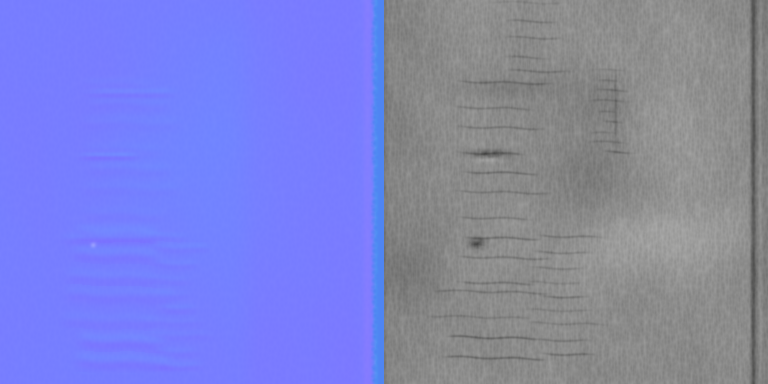
This texture map is drawn by a Shadertoy shader. Its source:

```glsl
const vec3 FLAT_NORMAL = vec3(0.47, 0.492, 1.0);
const vec3 EDGE_NORMAL = vec3(0.31, 0.52, 0.95);

float hash(vec2 p) {
    p = fract(p * vec2(0.1031, 0.1137));
    p += dot(p, p.yx + 33.33);
    return fract((p.x + p.y) * p.x * 97.3);
}

// Distance to the nearest scattered cell point
float cellular(vec2 p) {
    vec2 cell = floor(p), f = p - cell;
    float nearest = 2.0;
    for (int y = -1; y <= 1; y++)
    for (int x = -1; x <= 1; x++) {
        vec2 o = vec2(x, y);
        vec2 q = cell + o + 40.0;
        vec2 point = o + vec2(hash(q), hash(q + 71.7));
        nearest = min(nearest, length(point - f));
    }
    return nearest;
}

// Soft mottling from layered sines
float waves(vec2 p) {
    float sum = 0.0, amp = 0.5;
    for (int i = 0; i < 4; i++) {
        sum += amp * sin(p.x + 1.7 * sin(p.y * 0.8)) * sin(p.y + 1.3 * sin(p.x * 0.7));
        p = mat2(1.5, 1.1, -1.1, 1.5) * p + 2.3;
        amp *= 0.55;
    }
    return sum;
}

float blob(vec2 p, vec2 center, vec2 radius) {
    vec2 q = (p - center) / radius;
    return exp(-dot(q, q));
}

float ridge(float d, float width) {
    return exp(-d * d / (width * width));
}

float band(float x, float lo, float hi, float soft) {
    return smoothstep(lo - soft, lo + soft, x) * (1.0 - smoothstep(hi - soft, hi + soft, x));
}

// Repeated scratches in a box: x = signed offset from the line, y = strength
vec2 scratches(vec2 p, vec2 lo, vec2 hi, float spacing, float seed) {
    float y = p.y + 0.025 * (p.x - lo.x) + 0.002 * sin(p.x * 45.0 + seed);
    float row = floor((y - lo.y) / spacing);
    float r = hash(vec2(row + 9.0, seed));
    float s = hash(vec2(row + 31.0, seed + 5.0));
    float d = y - lo.y - (row + 0.5 + 0.3 * (r - 0.5)) * spacing;
    float span = band(p.x, lo.x + 0.05 * (s - 0.5), hi.x + 0.08 * (r - 0.5), 0.025);
    return vec2(d, span * band(p.y, lo.y, hi.y, 0.008) * (0.45 + 0.55 * s));
}

float scratchInk(vec2 s) {
    return s.y * ridge(s.x, 0.0036);
}

float scratchSlope(vec2 s, float width) {
    return s.y * s.x / width * ridge(s.x, width);
}

vec3 normalMap(vec2 p) {
    vec3 col = FLAT_NORMAL;
    float mottle = waves(p * vec2(7.0, 5.0));
    col.rg += vec2(-0.008, 0.008) * mottle;
    col.rg += vec2(-0.022, 0.025) * blob(p, vec2(0.56, 0.56), vec2(0.25, 0.4));
    col.rg += vec2(0.012, -0.012) * band(p.x, 0.64, 0.94, 0.04);
    col.rg += 0.012 * (cellular(p * vec2(95.0, 60.0)) - 0.5);

    // Shallow horizontal dents
    float slope = scratchSlope(scratches(p, vec2(0.19, 0.03), vec2(0.43, 0.42), 0.057, 2.0), 0.016);
    slope += 0.7 * scratchSlope(scratches(p, vec2(0.40, 0.03), vec2(0.52, 0.40), 0.038, 6.0), 0.010);
    slope += 0.5 * scratchSlope(scratches(p, vec2(0.23, 0.42), vec2(0.44, 0.80), 0.057, 3.0), 0.014);
    slope += 1.3 * scratchSlope(vec2(p.y - 0.593, band(p.x, 0.22, 0.35, 0.03)), 0.008);
    slope += scratchSlope(vec2(p.y - 0.757, band(p.x, 0.24, 0.44, 0.04)), 0.010);
    slope += scratchSlope(vec2(p.y - 0.378, band(p.x, 0.18, 0.40, 0.04)), 0.012);
    col.rg += vec2(-0.02, 0.075) * slope;
    col += 0.12 * blob(p, vec2(0.243, 0.362), vec2(0.007));

    // Bevelled right border with a rough lip
    float rough = cellular(p * vec2(60.0, 70.0));
    float lip = 0.973 + 0.008 * (rough - 0.5);
    col.r += 0.045 * ridge(p.x - 0.957, 0.012);
    col = mix(col, EDGE_NORMAL, smoothstep(lip - 0.008, lip + 0.008, p.x));
    col.g += 0.07 * ridge(p.x - 0.978, 0.006) * rough;
    return col;
}

vec3 woodMap(vec2 p) {
    float fiber = cellular(p * vec2(125.0, 24.0)) - 0.5;
    float pores = cellular(p * vec2(100.0, 75.0) + 13.0) - 0.5;
    float v = 0.555 + 0.055 * fiber + 0.045 * pores;
    v += 0.025 * waves(p * vec2(13.0, 10.0)) + 0.012 * waves(p * vec2(90.0, 12.0));

    // Broad stains and worn light patches
    v -= 0.035 * (1.0 - smoothstep(0.0, 0.22, p.x));
    v -= 0.075 * blob(p, vec2(0.53, 0.54), vec2(0.11, 0.13));
    v -= 0.05 * blob(p, vec2(0.56, 0.75), vec2(0.12, 0.08));
    v -= 0.05 * blob(p, vec2(0.08, 0.28), vec2(0.09, 0.08));
    v -= 0.05 * blob(p, vec2(0.33, 0.77), vec2(0.12, 0.025));
    v += 0.07 * blob(p, vec2(0.70, 0.38), vec2(0.22, 0.09));
    v += 0.035 * blob(p, vec2(0.74, 0.68), vec2(0.16, 0.25));

    // Groups of scratches and the cross-hatched patch
    float ink = scratchInk(scratches(p, vec2(0.21, 0.24), vec2(0.40, 0.82), 0.057, 3.0));
    ink += scratchInk(scratches(p, vec2(0.15, 0.04), vec2(0.40, 0.25), 0.057, 2.0));
    ink += 0.8 * scratchInk(scratches(p, vec2(0.40, 0.06), vec2(0.54, 0.40), 0.038, 6.0));
    ink += 0.6 * scratchInk(scratches(p, vec2(0.31, 0.79), vec2(0.45, 1.02), 0.045, 8.0));
    ink += 0.8 * scratchInk(scratches(p, vec2(0.56, 0.59), vec2(0.63, 0.82), 0.027, 4.0));
    ink += 0.5 * band(p.y, 0.62, 0.81, 0.04) * ridge(p.x - 0.603, 0.004);
    v -= 0.13 * ink;

    // Two dark knots
    float ragged = 0.6 + 0.8 * cellular(p * vec2(45.0, 80.0));
    v -= 0.20 * ragged * blob(p, vec2(0.275, 0.600), vec2(0.045, 0.010));
    v -= 0.22 * ragged * blob(p, vec2(0.243, 0.366), vec2(0.020, 0.014));
    v += 0.08 * blob(p, vec2(0.27, 0.583), vec2(0.03, 0.006));

    // Right groove, outer strip and thin left margin
    v -= 0.06 * smoothstep(0.962, 0.975, p.x);
    v -= 0.21 * ridge(p.x - 0.962, 0.007);
    v += 0.05 * ridge(p.x - 0.980, 0.005);
    v -= 0.05 * (1.0 - smoothstep(0.0, 0.012, p.x));
    return vec3(v, v, v - 0.003);
}

void mainImage(out vec4 fragColor, in vec2 fragCoord) {
    vec2 uv = fragCoord / iResolution.xy;
    vec2 p = vec2(fract(uv.x * 2.0), uv.y);
    float seam = smoothstep(-0.5, 0.5, (uv.x - 0.5) * iResolution.x);
    vec3 col = mix(normalMap(p), woodMap(p), seam);
    fragColor = vec4(clamp(col, 0.0, 1.0), 1.0);
}
```
